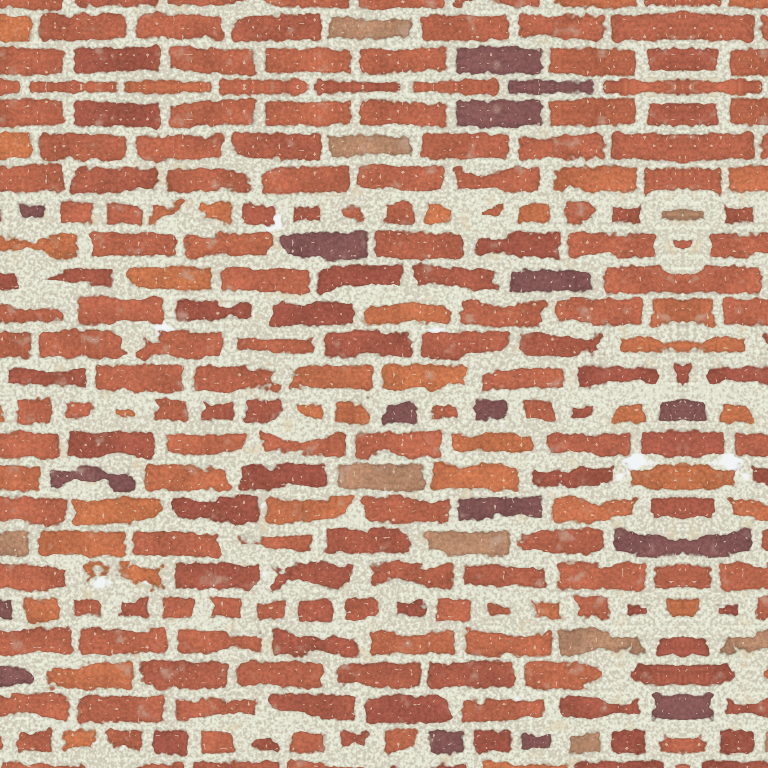
Reproduce this texture procedurally as a Shadertoy shader.

```glsl
// Weathered red brick wall with pale, sandy mortar and eroded brick edges.

float hash(vec2 p) {
    return fract(sin(dot(p, vec2(127.1, 311.7))) * 43758.5);
}

float gradientDot(vec2 cell, vec2 offset) {
    float angle = 6.2832 * hash(cell);
    return dot(vec2(cos(angle), sin(angle)), offset);
}

float gradientNoise(vec2 p) {
    vec2 i = floor(p), f = fract(p);
    vec2 s = f * f * f * (f * (f * 6.0 - 15.0) + 10.0);
    vec2 e = vec2(1, 0);
    float low = mix(gradientDot(i, f), gradientDot(i + e, f - e), s.x);
    float high = mix(gradientDot(i + e.yx, f - e.yx), gradientDot(i + 1.0, f - 1.0), s.x);
    return 1.4 * mix(low, high, s.y);
}

float fbm(vec2 p) {
    float sum = 0.0, amplitude = 0.6;
    for (int i = 0; i < 4; i++) {
        sum += amplitude * gradientNoise(p);
        p = mat2(1.6, 1.2, -1.2, 1.6) * p + 7.3;
        amplitude *= 0.5;
    }
    return sum;
}

float roundedBox(vec2 p, vec2 halfSize, float radius) {
    vec2 q = abs(p) - halfSize + radius;
    return length(max(q, 0.0)) + min(max(q.x, q.y), 0.0) - radius;
}

vec3 mortarColor(vec2 u, float grain) {
    vec3 color = mix(vec3(0.84, 0.82, 0.75), vec3(0.89, 0.89, 0.82),
                     smoothstep(-0.25, 0.2, grain + 0.5 * fbm(u * 0.7 + 31.0)));
    color += 0.09 * grain;
    // Ochre stains and white lime drips
    color = mix(color, vec3(0.86, 0.79, 0.65), 0.5 * smoothstep(0.25, 0.6, fbm(u * 1.3 + 63.0)));
    return mix(color, vec3(0.95, 0.96, 0.96), smoothstep(0.48, 0.56, fbm(u * 0.55 + 87.0)));
}

vec3 brickColor(vec2 u, vec2 id, float grain) {
    float pick = hash(id + 5.7);
    vec3 color = mix(vec3(0.62, 0.34, 0.28), vec3(0.72, 0.41, 0.31), smoothstep(0.05, 0.6, pick));
    color = mix(color, vec3(0.77, 0.46, 0.31), smoothstep(0.72, 0.95, pick));
    if (pick < 0.08) color = vec3(0.51, 0.34, 0.33);
    if (pick > 0.97) color = vec3(0.70, 0.53, 0.42);
    // Fired blotches, pores and chalky haze
    color *= 1.0 + 0.16 * fbm(u * 0.9 + 11.0) + 0.17 * grain;
    color = mix(color, vec3(0.78, 0.67, 0.60), 0.65 * smoothstep(0.22, 0.65, fbm(u * 1.5 + 47.0)));
    return mix(color, vec3(0.87, 0.80, 0.72), 0.75 * smoothstep(0.52, 0.72, gradientNoise(u * 7.5)));
}

void mainImage(out vec4 fragColor, in vec2 fragCoord) {
    // The wall folds back on itself near the top and right sides
    vec2 fold = vec2(0.889, 0.8867);
    vec2 p = fold - abs(fragCoord / iResolution.xy - fold);

    // One unit is one course high
    vec2 u = p * 23.27 + vec2(0.0, 0.682);
    float pixel = 23.27 / iResolution.y;
    vec2 bent = u + vec2(0.0, 0.07 * gradientNoise(u * 0.3));

    // Stretcher courses, with a header course at intervals
    float row = floor(bent.y);
    bool header = row == 1.0 || (mod(row, 6.0) == 5.0 && row < 20.0);
    float pitch = header ? 1.39 : 2.9;
    float x = bent.x / pitch + 0.5 * mod(row, 2.0) + 0.35 * hash(vec2(row, 3.0));
    vec2 id = vec2(floor(x), row);
    vec2 q = vec2((fract(x) - 0.5) * pitch, fract(bent.y) - 0.5);
    q -= vec2(0.08, 0.05) * (vec2(hash(id + 0.3), hash(id + 9.1)) - 0.5);
    q.y += 0.05 * (hash(id + 4.2) - 0.5) * q.x;

    // Mortar creeps over the bricks, less so in the upper courses
    float d = roundedBox(q, vec2(0.5 * pitch - 0.12, 0.405), 0.13);
    float wear = 0.65 * max(fbm(u * vec2(0.45, 0.7) + 19.0), 0.0) + 0.2 * pow(hash(id + 2.6), 4.0);
    if (header) wear += 0.05;
    d += wear * mix(0.2, 1.0, smoothstep(0.86, 0.72, p.y));
    d += 0.13 * fbm(u * 1.7 + 3.0) + 0.05 * gradientNoise(u * 6.0);

    float grain = 0.6 * gradientNoise(u * 8.0 + 13.0) + 0.5 * gradientNoise(u * 14.0);
    vec3 mortar = mortarColor(u, grain);
    vec3 brick = brickColor(u, id, grain);

    // Dark rim on the brick and a soft shade in the joint
    brick *= 1.0 - 0.13 * smoothstep(-0.1, 0.0, d);
    mortar *= 1.0 - 0.08 * smoothstep(0.09, 0.0, d);
    float cover = smoothstep(pixel, -pixel, d);
    fragColor = vec4(mix(mortar, brick, cover), 1.0);
}
```
